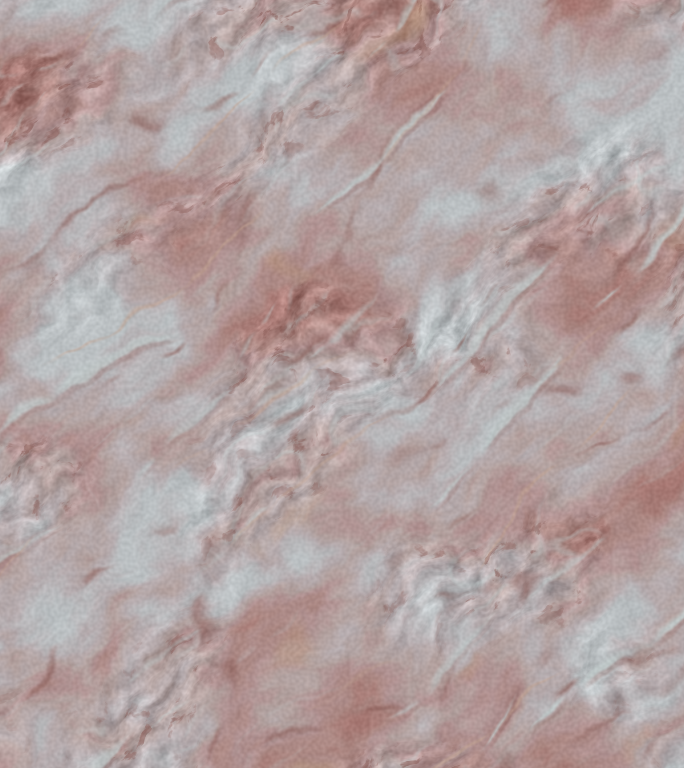
Reproduce this texture procedurally as a Shadertoy shader.

```glsl
// Rose and grey marble with diagonal clouding, broken pale veins and russet flecks.

#define GRAIN_ANGLE 0.66
#define PATCH_SCALE vec2(3.2, 5.4)
#define PATCH_CONTRAST 4.9
#define BAND_STRENGTH 0.25
#define WARP 0.036
#define EDGE 0.0026
#define RELIEF 0.15
#define GRAIN 0.055
#define VEIN_COLOR vec3(0.75, 0.79, 0.79)
#define HAIR_COLOR vec3(0.76, 0.64, 0.57)
#define FLECK_COLOR vec3(0.53, 0.35, 0.33)
#define OCHRE_COLOR vec3(0.74, 0.60, 0.46)

// Tones from pale grey to deep rose, and the rank at which each is centred
const vec3 TONES[6] = vec3[6](
    vec3(0.73, 0.75, 0.76), vec3(0.71, 0.67, 0.68), vec3(0.70, 0.63, 0.62),
    vec3(0.69, 0.57, 0.57), vec3(0.67, 0.53, 0.51), vec3(0.65, 0.46, 0.44));
const float RANKS[6] = float[6](0.13, 0.36, 0.58, 0.76, 0.89, 0.97);

vec2 hash2(vec2 p) {
    vec3 h = fract(p.xyx * vec3(0.1031, 0.1030, 0.0973));
    h += dot(h, h.yzx + 33.33);
    return fract((h.xx + h.yz) * h.zy);
}

float cornerSlope(vec2 cell, vec2 offset) {
    float a = 6.2832 * hash2(cell).x;
    return dot(vec2(cos(a), sin(a)), offset);
}

// Gradient noise, centred on zero
float noise(vec2 p) {
    vec2 i = floor(p), f = fract(p), e = vec2(1.0, 0.0);
    vec2 u = f * f * f * (f * (f * 6.0 - 15.0) + 10.0);
    return mix(mix(cornerSlope(i, f), cornerSlope(i + e, f - e), u.x),
               mix(cornerSlope(i + e.yx, f - e.yx), cornerSlope(i + 1.0, f - 1.0), u.x), u.y);
}

float fbm(vec2 p) {
    float sum = 0.0, amp = 1.0;
    for (int i = 0; i < 5; i++) {
        sum += amp * noise(p);
        p = mat2(1.75, 0.65, -0.65, 1.75) * p + 17.3;
        amp *= 0.56;
    }
    return sum;
}

// Scattered, bent strokes: crisp below, fading above, broken along their length
float strokes(vec2 p, vec2 cell, float width, float chance, float seed) {
    float ink = 0.0;
    vec2 home = floor(p / cell);
    for (int y = -1; y <= 1; y++)
    for (int x = -1; x <= 1; x++) {
        vec2 id = home + vec2(x, y);
        vec2 r = hash2(id + seed), s = hash2(id + seed + 57.0), k = hash2(id + seed + 91.0);
        vec2 d = p - (id + 0.2 + 0.6 * r) * cell;
        float along = d.x / (cell.x * mix(0.18, 0.48, s.x));
        float taper = max(1.0 - along * along, 0.0);
        float bend = mix(-0.18, 0.3, s.y) * d.x + (k.x - 0.5) * 1.6 * d.x * d.x;
        float rough = noise(vec2(d.x * 6.0 / cell.x, seed + id.y * 7.3 + id.x * 3.1));
        float w = width * mix(0.45, 1.2, k.y) * taper * (1.0 + 1.2 * rough);
        float h = d.y - bend - 0.035 * cell.y * rough;
        float line = smoothstep(-w - EDGE, -w + EDGE, h) * (1.0 - smoothstep(0.0, 2.0 * w + EDGE, h));
        float strength = smoothstep(0.0, 0.5, taper) * mix(0.45, 1.0, s.x) * smoothstep(-0.45, 0.0, rough);
        ink = max(ink, line * strength * step(fract(r.x + k.x), chance));
    }
    return ink;
}

vec3 marbleTone(float rank) {
    vec3 c = TONES[0];
    for (int i = 1; i < 6; i++)
        c = mix(c, TONES[i], clamp((rank - RANKS[i - 1]) / (RANKS[i] - RANKS[i - 1]), 0.0, 1.0));
    return c;
}

void mainImage(out vec4 fragColor, in vec2 fragCoord) {
    vec2 p = (fragCoord - 0.5 * iResolution.xy) / iResolution.y;
    float c = cos(GRAIN_ANGLE), s = sin(GRAIN_ANGLE);
    vec2 axis = vec2(c * p.x + s * p.y, c * p.y - s * p.x);
    vec2 q = axis + WARP * vec2(fbm(axis * 5.0 + 3.7), fbm(axis * 5.0 + 41.2));

    // Cloudy patches and mottling, with a pale band along the diagonal
    float band = exp(-pow((q.y + 0.01) / 0.07, 2.0));
    float mottle = fbm(q * vec2(11.0, 17.0) + 5.1);
    float cloud = fbm(q * PATCH_SCALE + 8.4) + 0.27 * mottle + 0.025 - BAND_STRENGTH * band;
    vec3 col = marbleTone(1.0 / (1.0 + exp(-PATCH_CONTRAST * cloud)));

    // Crinkled zones: relief, short pale ridges, dark seams and clustered flecks
    float zone = smoothstep(-0.12, 0.25, noise(q * vec2(3.6, 5.5) + 23.6));
    vec2 r = q * vec2(17.0, 29.0);
    col += RELIEF * (0.2 + zone) * (fbm(r) - fbm(r + vec2(-0.14, 0.28)));
    float ridge = 1.0 - smoothstep(0.0, 0.1, abs(noise(q * vec2(10.0, 19.0) + 61.0)));
    col = mix(col, VEIN_COLOR, 0.4 * ridge * zone * smoothstep(-0.1, 0.25, mottle));
    float seam = 1.0 - smoothstep(0.0, 0.07, abs(noise(q * vec2(3.0, 9.0) + 35.0)));
    float broken = smoothstep(-0.05, 0.4, noise(q * vec2(16.0, 22.0) + 50.0));
    col = mix(col, FLECK_COLOR, 0.5 * seam * broken);
    float fleck = smoothstep(0.24, 0.52, fbm(q * vec2(25.0, 42.0) + 12.0));
    col = mix(col, FLECK_COLOR, 0.55 * fleck * zone * smoothstep(-0.2, 0.15, cloud + 0.1));

    // Rare ochre stains
    float stain = smoothstep(0.32, 0.6, noise(q * vec2(10.0, 14.0) + 77.0));
    col = mix(col, OCHRE_COLOR, 0.45 * stain * smoothstep(-0.1, 0.3, cloud));

    // Long veins with a shaded lower side, short splinters and warm hairlines
    vec2 v = mix(axis, q, 0.6);
    vec2 cell = vec2(0.37, 0.14);
    float shade = strokes(v + vec2(0.0, 0.007), cell, 0.0045, 0.55, 4.0);
    float vein = strokes(v, cell, 0.0045, 0.55, 4.0);
    float splinter = strokes(v + 0.19, vec2(0.17, 0.07), 0.0026, 0.6, 13.0);
    float hair = strokes(v + 0.37, vec2(0.40, 0.17), 0.0015, 0.55, 29.0);
    col = mix(col, FLECK_COLOR, 0.28 * shade);
    col = mix(col, VEIN_COLOR, 0.6 * splinter * (0.3 + 0.7 * zone));
    col = mix(col, VEIN_COLOR, 0.85 * vein);
    col = mix(col, HAIR_COLOR, 0.6 * hair);

    // Fine mineral grain
    col += GRAIN * noise(p * 190.0);
    fragColor = vec4(col, 1.0);
}
```
